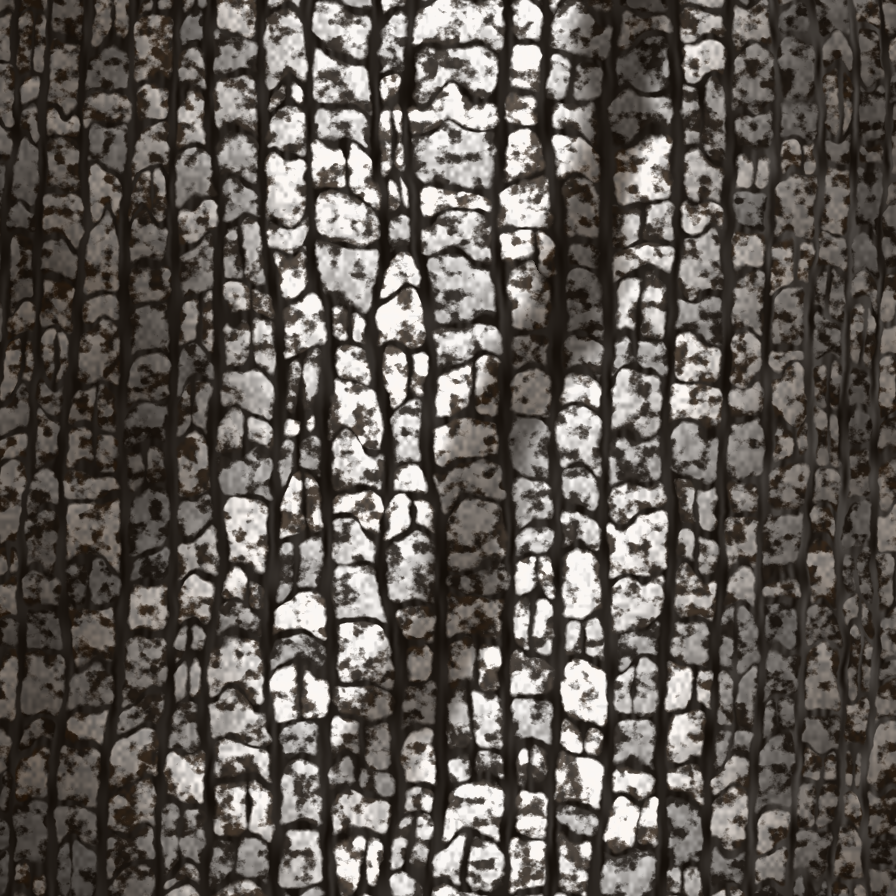
Write a WebGL 1 fragment shader that draws this texture.

```glsl
precision highp float;
// Draws checkered tree bark: ragged pale blocks in upright columns, with dark cracks and dappled light.
uniform vec2 u_resolution;

float hash(vec2 p) {
  p = fract(p * vec2(0.1031, 0.1137));
  p += dot(p, p.yx + 33.33);
  return fract((p.x + p.y) * p.x * 7.31 + p.y * 19.7);
}

float noise(vec2 p) {
  vec2 i = floor(p), f = fract(p);
  f = f * f * (3.0 - 2.0 * f);
  return mix(mix(hash(i), hash(i + vec2(1, 0)), f.x),
             mix(hash(i + vec2(0, 1)), hash(i + vec2(1, 1)), f.x), f.y);
}

float fbm(vec2 p) {
  float sum = 0.0, amp = 0.53;
  for (int i = 0; i < 4; i++) {
    sum += amp * noise(p);
    p = mat2(1.6, 1.2, -1.2, 1.6) * p + 17.3;
    amp *= 0.5;
  }
  return sum;
}

// Wandering crack on the left of a column, in column units
float columnEdge(float i, float y) {
  return i + 0.36 * (hash(vec2(i + 40.0, 3.0)) - 0.5)
           + 0.38 * (noise(vec2(i * 7.7 + 90.0, y * 8.0 + 20.0)) - 0.5);
}

// Crack below a block, in row units
float rowEdge(float col, float row) {
  return row + 0.6 * (hash(vec2(col + 61.0, row + 23.0)) - 0.5);
}

// Light on the trunk: bright middle, dim flanks and a slanting branch shadow
float trunkLight(vec2 p) {
  float patches = fbm(p * 6.0 + 31.0) - 0.5;
  float x = p.x + 0.10 * patches;
  float middle = exp(-pow(abs(x - 0.52) / 0.285, 3.0));
  float light = 0.34 + 0.66 * middle + 0.22 * patches;
  float across = abs(x - 0.39 - 0.33 * p.y);
  float branch = 1.0 - smoothstep(0.025, 0.065, across);
  return light * (1.0 - 0.62 * branch * smoothstep(0.02, 0.2, p.y));
}

void main() {
  vec2 p = gl_FragCoord.xy / u_resolution;

  // Bend the columns and crowd them towards the trunk's sides
  float u = p.x - 0.5 + 0.07 * (noise(p * 2.3 + 8.0) - 0.5);
  u += 0.008 * (fbm(p * 32.0 + 5.0) - 0.5);
  float x = 15.0 * (u + 0.9 * u * u * u) + 20.0;

  // Find the column
  float col = floor(x);
  if (x < columnEdge(col, p.y)) col -= 1.0;
  else if (x >= columnEdge(col + 1.0, p.y)) col += 1.0;
  float left = columnEdge(col, p.y), right = columnEdge(col + 1.0, p.y);
  float side = (x - left) / (right - left) - 0.5;

  // Find the block within it, with sagging and tilted cracks
  float y = p.y * 19.0 + 9.0 * hash(vec2(col, 77.0)) + 4.0;
  y += 0.5 * side * side + 0.5 * side * (hash(vec2(col, 12.0)) - 0.5);
  y += 0.5 * (noise(vec2(x * 2.5, y * 1.3)) - 0.5);
  float row = floor(y);
  if (y < rowEdge(col, row)) row -= 1.0;
  else if (y >= rowEdge(col, row + 1.0)) row += 1.0;
  float bottom = rowEdge(col, row), top = rowEdge(col, row + 1.0);
  vec2 id = vec2(col + 11.0, row + 5.0);
  float tone = hash(id + 70.0);

  // Distance into the block, in canvas units
  float gap = 0.003 + 0.006 * hash(id);
  float dx = min(x - left, right - x) / 15.0 - gap;
  float dy = min(y - bottom, top - y) / 19.0 - 0.0025;
  if (hash(id + 130.0) > 0.76) {
    float split = mix(left, right, 0.4 + 0.2 * tone);
    dx = min(dx, abs(x - split) / 15.0 - 0.002);
  }
  vec2 corner = max(0.008 - vec2(dx, dy), 0.0);
  float depth = min(min(dx, dy), 0.008 - length(corner));
  depth += 0.009 * (fbm(p * 65.0) - 0.5);
  float block = smoothstep(-0.0015, 0.0035, depth);

  // Flaky face: pale crust with dark pits and fine grain
  float light = trunkLight(p);
  float crust = fbm(p * vec2(75.0, 85.0) + 50.0);
  float pits = smoothstep(0.31, 0.55, crust + 12.0 * min(depth - 0.006, 0.006));
  float grain = noise(p * vec2(210.0, 170.0));
  float height = (y - bottom) / (top - bottom);
  float face = (0.25 + 0.75 * pits) * (0.72 + 0.42 * tone);
  face *= 0.82 + 0.36 * grain + 0.22 * (height - 0.5);
  face *= light * 1.12;

  // Fibrous crevices, greyer on the right flank
  float fibre = noise(vec2(u * 190.0 + 100.0, p.y * 28.0));
  float crevice = 0.055 + 0.10 * fibre * (0.6 + light);
  crevice += 0.13 * fibre * smoothstep(0.76, 0.88, p.x);
  float value = clamp(mix(crevice, face, block), 0.03, 0.97);

  // Warm browns in the dark, nearly neutral in the light
  float warmth = (0.022 + 0.045 * tone * block * grain) * (1.0 - 0.65 * value);
  vec3 color = value + warmth * vec3(0.9, -0.1, -1.0);
  gl_FragColor = vec4(color, 1.0);
}
```
